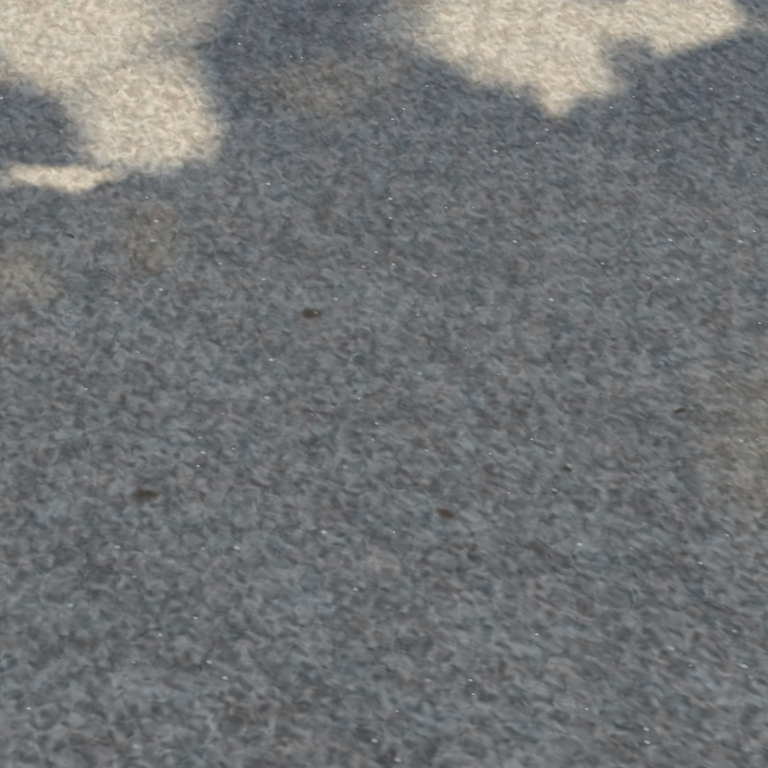
A WebGL 2 fragment shader for this texture:

```glsl
#version 300 es
precision highp float;
// Worn asphalt receding from the viewer, with soft dappled sunlight at the far end.
// Layered value noise on a foreshortened ground plane makes the grain; warped
// ellipses make the light; hashed cells and a short loop scatter glints and stains.

uniform vec2 u_resolution;
out vec4 fragColor;

const vec3 SHADE_COLOR = vec3(0.416, 0.428, 0.438);
const vec3 SUN_COLOR   = vec3(0.775, 0.740, 0.668);
const vec3 WARM_TINT   = vec3(0.060, 0.040, 0.010);
const vec3 STAIN_COLOR = vec3(0.23, 0.20, 0.17);
const vec3 GLINT_COLOR = vec3(0.72, 0.75, 0.77);

const vec2  GRAIN_FREQ     = vec2(82.0, 122.0); // along and across the streaks
const float GRAIN_ANGLE    = -0.42;
const float GRAIN_CONTRAST = 0.165;
const float FINE_CONTRAST  = 0.095;
const float BLOTCH_CONTRAST = 0.045;
const float FAR_SPREAD     = 0.65;              // foreshortening toward the top
const vec2  GLINT_GRID     = vec2(38.0, 46.0);
const float GLINT_CHANCE   = 0.055;
const int   STAIN_COUNT    = 6;

// Light patches: centre.xy, radius.zw
const vec4 SUN_PATCHES[6] = vec4[6](
    vec4(0.08, 0.98, 0.18, 0.09), vec4(0.19, 0.85, 0.09, 0.07),
    vec4(0.08, 0.765, 0.08, 0.024), vec4(0.68, 0.97, 0.15, 0.08),
    vec4(0.73, 0.905, 0.08, 0.045), vec4(0.88, 0.99, 0.11, 0.03));
const vec4 FAINT_PATCHES[4] = vec4[4](
    vec4(0.20, 0.69, 0.05, 0.03), vec4(0.02, 0.64, 0.06, 0.04),
    vec4(0.44, 0.89, 0.11, 0.04), vec4(1.0, 0.41, 0.09, 0.12));

float hash(vec2 p) {
    return fract(sin(dot(p, vec2(127.1, 311.7))) * 43758.55);
}

float noise(vec2 p) {
    vec2 i = floor(p), f = fract(p);
    f = f * f * (3.0 - 2.0 * f);
    return mix(mix(hash(i), hash(i + vec2(1, 0)), f.x),
               mix(hash(i + vec2(0, 1)), hash(i + vec2(1, 1)), f.x), f.y);
}

// Noise centred on zero
float ripple(vec2 p) { return noise(p) - 0.5; }

mat2 rotation(float a) {
    return mat2(cos(a), -sin(a), sin(a), cos(a));
}

float softEllipse(vec2 p, vec4 patchShape, float inner, float outer) {
    return 1.0 - smoothstep(inner, outer, length((p - patchShape.xy) / patchShape.zw));
}

// Small bright chips, at most one per cell
float glints(vec2 ground) {
    vec2 q = ground * GLINT_GRID, cell = floor(q);
    vec2 centre = 0.3 + 0.4 * vec2(hash(cell + 3.1), hash(cell + 7.7));
    vec2 d = rotation(GRAIN_ANGLE) * (fract(q) - centre);
    float size = mix(0.08, 0.17, hash(cell + 1.9));
    float chip = 1.0 - smoothstep(0.3, 1.3, length(d * vec2(0.75, 1.1)) / size);
    return chip * step(hash(cell), GLINT_CHANCE) * mix(0.35, 1.0, hash(cell + 5.3));
}

// A few dark, ragged marks
float stains(vec2 uv) {
    float cover = 0.0;
    vec2 ragged = uv + 0.008 * vec2(ripple(uv * 90.0), ripple(uv * 90.0 + 31.0));
    for (int i = 0; i < STAIN_COUNT; i++) {
        vec2 seed = vec2(float(i) + 0.5, 4.0);
        vec2 centre = vec2(hash(seed), mix(0.3, 0.75, hash(seed + 9.2)));
        float size = mix(0.004, 0.013, hash(seed + 2.6));
        vec4 mark = vec4(centre, size * 1.4, size * 0.65);
        cover = max(cover, softEllipse(ragged, mark, 0.2, 1.4));
    }
    return cover;
}

void main() {
    vec2 uv = gl_FragCoord.xy / u_resolution;

    // Ground plane: features shrink with distance
    vec2 ground = vec2((uv.x - 0.5) * (1.0 + FAR_SPREAD * uv.y),
                       uv.y * (1.0 + 0.5 * FAR_SPREAD * uv.y));

    // Stone grain, stretched along one slanted direction
    vec2 q = rotation(GRAIN_ANGLE) * ground * GRAIN_FREQ.xy;
    q = rotation(GRAIN_ANGLE) * ground;
    q = q * GRAIN_FREQ + 0.8 * vec2(ripple(q * 60.0), ripple(q * 60.0 + 17.0));
    float grain = GRAIN_CONTRAST * ripple(q)
                + FINE_CONTRAST * ripple(rotation(0.9) * q * 1.75 + 41.0);
    grain *= mix(1.08, 0.8, uv.y);
    float blotch = ripple(ground * vec2(9.0, 17.0)) + 0.7 * ripple(ground * vec2(24.0, 40.0) + 8.0);

    // Dappled light with leafy, blurred edges
    vec2 warped = uv + 0.055 * vec2(ripple(uv * 11.0), ripple(uv * 11.0 + 23.0))
                     + 0.025 * vec2(ripple(uv * 29.0), ripple(uv * 29.0 + 51.0));
    float dark = 1.0, faintDark = 1.0;
    for (int i = 0; i < 6; i++) dark *= 1.0 - softEllipse(warped, SUN_PATCHES[i], 0.6, 1.35);
    for (int i = 0; i < 4; i++) faintDark *= 1.0 - softEllipse(warped, FAINT_PATCHES[i], 0.2, 1.5);
    float sun = 1.0 - dark;
    float faint = (1.0 - faintDark) * dark;

    // Combine shade, light and grain
    vec3 shade = SHADE_COLOR + BLOTCH_CONTRAST * blotch;
    shade -= vec3(0.035, 0.028, 0.015) * smoothstep(0.72, 0.9, uv.y);
    shade += WARM_TINT * faint;
    vec3 color = mix(shade, SUN_COLOR, sun) + grain * (1.0 + 0.25 * sun);
    color += 0.022 * ripple(q * 0.45 + 73.0) * vec3(1.0, -0.3, -0.8);

    color = mix(color, STAIN_COLOR, 0.75 * stains(uv));
    color = mix(color, GLINT_COLOR, 0.8 * glints(ground) * (1.0 - sun));
    fragColor = vec4(clamp(color, 0.0, 1.0), 1.0);
}
```
